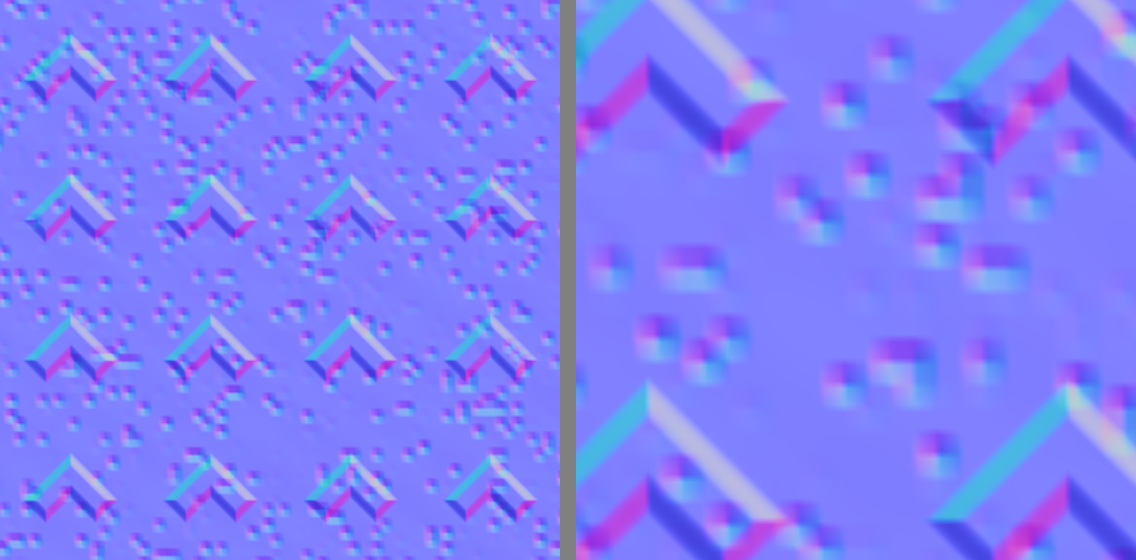
Left, the full canvas; right, a detail of the centre.
Write a WebGL 1 fragment shader that draws this texture map.

```glsl
precision highp float;
// Tangent-space normal map: a 4 x 4 grid of raised chevrons on a plate
// pitted with small square dents. A height field is built from a distance
// function and scattered tents, then its slopes are turned into normals.

uniform vec2 u_resolution;

float hash(vec2 p) {
  vec3 q = fract(vec3(p.xyx) * 0.1031);
  q += dot(q, q.yzx + 33.33);
  return fract((q.x + q.y) * q.z);
}

// Signed distance to the chevron in a unit tile, negative inside
float chevron(vec2 tile) {
  float side = abs(tile.x - 0.505);
  float roof = tile.y + side;
  float cap = 0.135 - (tile.y - side);
  return max(max(roof - 0.718, 0.492 - roof), cap) * 0.7071;
}

// Depth of the dent in one grid square: a few deep, some barely visible
float dentDepth(vec2 square) {
  float pick = hash(square);
  float wear = hash(square + 157.0);
  float deep = step(0.915, pick) * mix(0.65, 1.0, wear);
  float faint = step(pick, 0.12) * 0.14 * wear;
  return deep + faint;
}

// Sum of the pyramid-like tents centred on the four nearest squares
float dents(vec2 p) {
  vec2 base = floor(p - 0.5);
  float sum = 0.0;
  for (int j = 0; j < 2; j++) {
    for (int i = 0; i < 2; i++) {
      vec2 square = base + vec2(float(i), float(j));
      vec2 tent = max(1.0 - abs(p - 0.5 - square), 0.0);
      sum += tent.x * tent.y * dentDepth(square);
    }
  }
  return sum;
}

// Surface height; p counts dent squares, 18 to a tile
float height(vec2 p) {
  float edge = chevron(fract(p / 18.0)) * 18.0;
  float raised = 0.74 * (1.0 - smoothstep(-0.68, 0.68, edge));
  float waves = 0.02 * (sin(p.x * 0.5 + p.y * 0.7) + sin(p.y * 0.4 - p.x * 0.3));
  return raised + waves - 0.46 * dents(p);
}

void main() {
  vec2 p = gl_FragCoord.xy / u_resolution * 72.0;

  // Central differences also soften the creases of the dents
  vec2 e = vec2(0.17, 0.0);
  vec2 slope = vec2(height(p + e.xy) - height(p - e.xy),
                    height(p + e.yx) - height(p - e.yx)) / (2.0 * e.x);

  vec3 normal = normalize(vec3(-slope, 1.0));
  gl_FragColor = vec4(normal * 0.5 + 0.5, 1.0);
}
```
